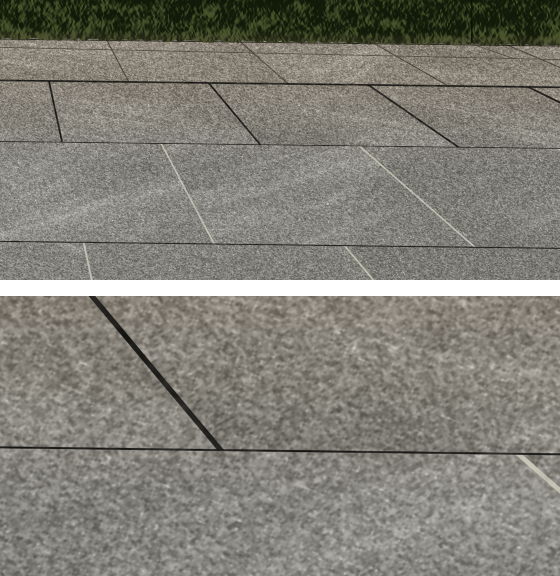
Top: the whole. Bottom: its middle third, enlarged.
Write a Shadertoy shader that draws this texture.

```glsl
// Stone paving in running bond, receding towards a strip of shaded grass.
// Screen points are mapped to ground rows and columns by a perspective divide;
// joints are distances to that grid, and noise adds grain, veins and blades.

// Perspective, in canvas heights
const float TILT = 0.0125;          // sideways slope of the rows
const float HORIZON = 0.62;         // vanishing line above the top edge
const float VANISH_X = -0.021;      // vanishing point of the cross joints
const float ROW_SCALE = 4.674;
const float ROW_SHIFT = 0.154;
const float SLAB_WIDTH = 0.629;
const float BOND_START = 0.343;     // first cross joint, alternate rows add half
const float GRASS_ROW = 6.0;        // row at which the lawn begins

// Half widths of joints, nearest row first
const float ROW_JOINT[4] = float[4](0.0018, 0.0012, 0.0030, 0.0015);
const float CROSS_JOINT[4] = float[4](0.0033, 0.0028, 0.0031, 0.0019);

const vec3 STONE_NEAR = vec3(0.500, 0.495, 0.470);
const vec3 STONE_FAR = vec3(0.540, 0.510, 0.465);
const vec3 JOINT_BLACK = vec3(0.07, 0.07, 0.06);
const vec3 JOINT_EARTH = vec3(0.27, 0.24, 0.19);
const vec3 JOINT_LIME = vec3(0.80, 0.79, 0.73);
const vec3 GRASS_DARK = vec3(0.070, 0.100, 0.035);
const vec3 GRASS_LIT = vec3(0.28, 0.33, 0.17);
const vec3 GRASS_DRY = vec3(0.34, 0.33, 0.22);

const float GRAIN = 0.17;
const float VEIN = 0.075;
const float POST_X = 1.685;

float hash(vec2 p) {
    vec3 q = fract(vec3(p.xyx) * 0.1031);
    q += dot(q, q.yzx + 33.33);
    return fract((q.x + q.y) * q.z);
}

float noise(vec2 p) {
    vec2 i = floor(p), f = fract(p);
    f = f * f * (3.0 - 2.0 * f);
    return mix(mix(hash(i), hash(i + vec2(1, 0)), f.x),
               mix(hash(i + vec2(0, 1)), hash(i + vec2(1, 1)), f.x), f.y);
}

// Components of p along and across a direction
vec2 turn(vec2 p, float angle) {
    float c = cos(angle), s = sin(angle);
    return vec2(c * p.x + s * p.y, c * p.y - s * p.x);
}

float line(float dist, float halfWidth) {
    float aa = 0.7 / iResolution.y;
    return 1.0 - smoothstep(halfWidth - aa, halfWidth + aa, abs(dist));
}

// Mineral grain, slanting veins and pale patches of one slab
vec3 stone(vec2 p, vec2 ground, vec2 slab) {
    float far = smoothstep(3.6, 5.4, ground.y);
    vec3 color = mix(STONE_NEAR, STONE_FAR, far);
    color += 0.03 * (hash(slab + 7.0) - 0.5);

    float side = hash(slab + 3.0) < 0.65 ? -1.0 : 1.0;
    vec2 q = turn(ground, side * mix(0.4, 0.75, hash(slab + 5.0))) + slab * 5.0;
    q.y += 0.16 * noise(q * 1.7);
    float broad = smoothstep(0.5, 0.95, noise(q * vec2(1.1, 9.0)));
    float fine = smoothstep(0.55, 0.95, noise(q * vec2(1.6, 26.0) + 30.0));
    float patches = noise(q * vec2(1.5, 3.5) + 20.0);
    color += VEIN * (0.6 * broad + 0.7 * fine) * smoothstep(0.3, 0.75, patches);
    color += 0.05 * (patches - 0.4);

    vec2 g = turn(p, -0.4);
    float grain = noise(g * vec2(150, 230)) + noise(turn(p, 0.5) * vec2(270, 330) + 40.0) - 1.0;
    float sparkle = pow(noise(g * vec2(180, 210) + 90.0), 9.0);
    return color + GRAIN * grain + 0.16 * sparkle;
}

// Two layers of leaning blades, drier along the paving; depth is 0 to 1
vec3 grass(vec2 p, float depth) {
    vec2 q = p + 0.012 * noise(p * vec2(18, 24));
    float left = noise(turn(q, 0.35) * vec2(190, 60));
    float right = noise(turn(q, -0.45) * vec2(170, 65) + 50.0);
    float tufts = noise(p * vec2(16, 36) + 8.0);
    float blades = mix(min(left, right), max(left, right), 0.5 + 0.3 * (tufts - 0.5));
    float light = smoothstep(0.36, 0.95, blades + 0.3 * (tufts - 0.5) + 0.12 * depth);
    vec3 color = mix(GRASS_DARK, GRASS_LIT, light);
    float dry = smoothstep(0.65, 1.0, depth) * (0.1 + 0.65 * blades);
    return mix(color, GRASS_DRY, dry);
}

void mainImage(out vec4 fragColor, in vec2 fragCoord) {
    vec2 p = fragCoord / iResolution.y;
    float aa = 1.0 / iResolution.y;

    // Ground coordinates: column across, row away from the viewer
    float depth = 1.0 - p.y - TILT * p.x + HORIZON;
    float row = ROW_SCALE / depth - ROW_SHIFT;
    float course = min(floor(row), GRASS_ROW - 1.0);
    float column = (p.x - VANISH_X) / (depth * SLAB_WIDTH);
    float bond = column - BOND_START - 0.5 * mod(course, 2.0);
    int nearness = clamp(int(course) - 2, 0, 3);
    vec3 color = stone(p, vec2(column, row), vec2(floor(bond), course));

    // Cross joints, measured square to their slope
    float slope = column * SLAB_WIDTH;
    float toScreen = depth * SLAB_WIDTH / sqrt(1.0 + slope * slope);
    float cross = line((bond - round(bond)) * toScreen, CROSS_JOINT[nearness]);
    vec3 filler = course < 3.5 ? JOINT_LIME : course < 4.5 ? JOINT_BLACK : JOINT_EARTH;
    float crumble = 0.75 + 0.25 * noise(p * 60.0);
    color = mix(color, filler, cross * crumble);

    // Row joints
    float nearest = round(row);
    float rowDist = (row - nearest) * depth * depth / ROW_SCALE;
    int joint = clamp(int(nearest) - 3, 0, 3);
    color = mix(color, JOINT_BLACK, line(rowDist, ROW_JOINT[joint]) * crumble);

    // Narrow border course beside the lawn, with one slanting cut
    float border = depth - HORIZON - 0.169 - 0.0095 * p.x;
    color = mix(color, JOINT_EARTH, 0.8 * line(border, 0.0013));
    float cut = (p.x - 1.706 - 3.0 * (depth - HORIZON - 0.143)) * 0.316;
    color = mix(color, JOINT_EARTH, 0.8 * line(cut, 0.0015) * step(border, 0.0));

    // Lawn with a ragged edge and a thin post
    float lawnEdge = ROW_SCALE / (GRASS_ROW + ROW_SHIFT);
    float ragged = 0.009 * (noise(vec2(p.x * 75.0, 3.0)) - 0.6);
    float lawn = 1.0 - smoothstep(-aa, aa, depth - lawnEdge - ragged);
    color = mix(color, grass(p, (depth - HORIZON) / (lawnEdge - HORIZON)), lawn);
    float post = line(p.x - POST_X, 0.0024) * smoothstep(0.845, 0.85, p.y);
    color = mix(color, GRASS_DARK * 0.5, 0.9 * post);

    fragColor = vec4(clamp(color, 0.0, 1.0), 1.0);
}
```
